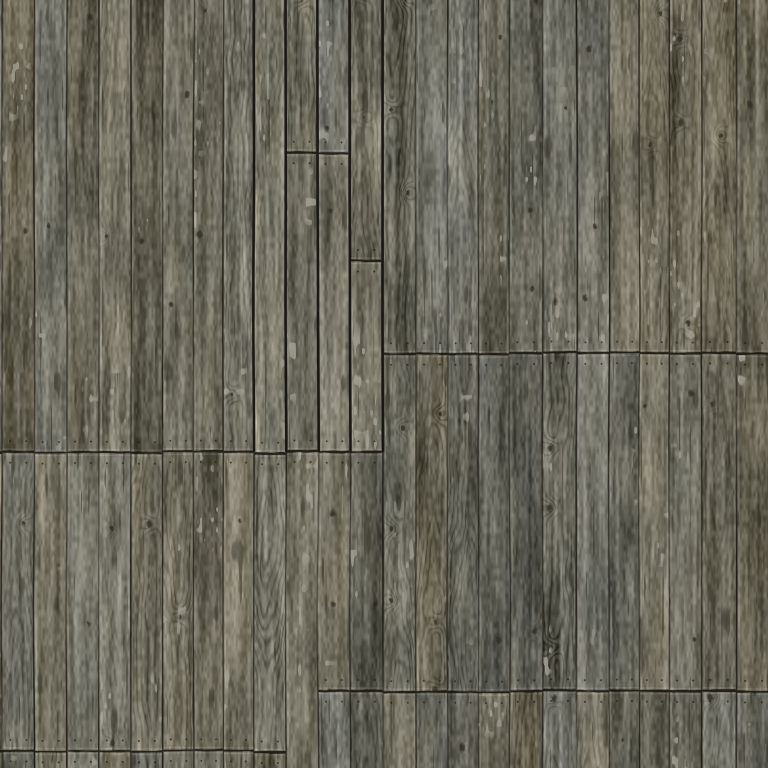
A WebGL 2 fragment shader for this texture:

```glsl
#version 300 es
precision highp float;
// Weathered grey timber cladding: narrow upright boards with staggered butt joints.

#define PLANKS 24.0
#define GAP_WIDTH 0.0011
#define BOARD_CONTRAST 0.095
#define FIBRE_CONTRAST 0.17
#define STREAK_CONTRAST 0.13
#define SPECKLE_CONTRAST 0.13
#define RING_CONTRAST 0.11
#define KNOT_CELL 0.13
#define WOOD vec3(0.418, 0.408, 0.357)
#define GAP_COLOUR vec3(0.10, 0.09, 0.065)
#define CHIP_COLOUR vec3(0.66, 0.65, 0.60)

uniform vec2 u_resolution;
out vec4 fragColour;

float hash(vec2 p) {
    uvec2 q = uvec2(ivec2(floor(p))) * uvec2(1597334673u, 3812015801u);
    uint h = (q.x ^ q.y) * 1597334673u;
    h = (h ^ (h >> 15)) * 2246822519u;
    h ^= h >> 13;
    return float(h >> 8) / 16777216.0;
}

float noise(vec2 p) {
    vec2 i = floor(p), f = fract(p);
    f = f * f * (3.0 - 2.0 * f);
    return mix(mix(hash(i), hash(i + vec2(1, 0)), f.x),
               mix(hash(i + vec2(0, 1)), hash(i + vec2(1, 1)), f.x), f.y);
}

// Heights of the three butt joints in a column, lowest first.
vec3 jointHeights(float column) {
    float lower = column < 9.0 ? 0.022 : (column < 10.0 ? -1.0 : 0.10);
    float upper = column < 12.0 ? 0.411 : 0.54;
    float extra = column < 9.0 || column > 11.0 ? 2.0 : (column < 11.0 ? 0.80 : 0.66);
    return vec3(lower, upper, extra) + 0.003 * (hash(vec2(column, 91.0)) - 0.5);
}

float line(float dist, float halfWidth, float pixel) {
    return 1.0 - smoothstep(halfWidth - 0.6 * pixel, halfWidth + 0.8 * pixel, abs(dist));
}

void main() {
    float pixel = 1.0 / min(u_resolution.x, u_resolution.y);
    vec2 p = gl_FragCoord.xy * pixel;

    // Board layout
    float across = p.x * PLANKS + 0.22 * (noise(vec2(p.x * 9.0, 3.0)) - 0.5)
                 + 0.05 * (noise(vec2(p.x * 12.0, p.y * 5.0)) - 0.5);
    float column = floor(across);
    float u = fract(across) - 0.5;
    vec3 joints = jointHeights(column);
    float row = dot(step(joints, vec3(p.y)), vec3(1.0));
    float seed = column * 5.0 + row;
    float tone = hash(vec2(seed, 11.0)) - 0.5;
    float tint = hash(vec2(seed, 23.0)) - 0.5;
    bool loose = across > 7.6 && across < 12.4 && p.y > 0.411;
    vec2 q = p + vec2(seed * 1.37, seed * 0.71);

    // Knots bend the growth rings around them
    vec2 cell = vec2(seed, floor(p.y / KNOT_CELL));
    vec2 centre = vec2((hash(cell + 40.0) - 0.5) * 0.6,
                       (cell.y + 0.2 + 0.6 * hash(cell + 70.0)) * KNOT_CELL);
    vec2 toKnot = vec2((u - centre.x) / PLANKS, p.y - centre.y);
    float hasKnot = step(0.68, hash(cell + 130.0));
    float knotDist = length(toKnot * vec2(1.0, 0.75)) + 0.002 * (noise(q * 300.0) - 0.5);
    float bend = hasKnot * exp(-dot(toKnot, toKnot) * 9000.0);

    // Arched growth rings
    float offCentre = u - 0.5 * (hash(vec2(seed, 37.0)) - 0.5);
    float rings = 7.0 * sqrt(offCentre * offCentre + 0.012) + 7.0 * noise(vec2(q.y * 5.0, seed))
                + 1.3 * noise(vec2(u * 4.0 + seed * 9.0, q.y * 26.0)) + 2.5 * bend;
    float ringLine = smoothstep(0.35, 0.95, abs(fract(rings) - 0.5) * 2.0);
    float ringAmount = smoothstep(0.25, 0.95, hash(vec2(seed, 53.0)))
                     * (0.4 + 0.6 * noise(vec2(q.x * 30.0, q.y * 7.0)));

    // Grain at several scales
    float fibre = noise(q * vec2(250.0, 15.0)) - 0.5;
    float streak = noise(q * vec2(105.0, 5.0)) - 0.5;
    float speckle = noise(q * vec2(390.0, 130.0)) - 0.5;
    float blotch = noise(q * vec2(38.0, 11.0)) - 0.5;
    float shade = BOARD_CONTRAST * tone + FIBRE_CONTRAST * fibre + STREAK_CONTRAST * streak
                + SPECKLE_CONTRAST * speckle + 0.09 * blotch
                - RING_CONTRAST * ringAmount * (ringLine - 0.35);
    if (loose) shade += 0.025;
    vec3 colour = WOOD + shade + (tint + 0.5 * blotch) * vec3(0.026, 0.004, -0.026);

    // Knots, cracks and pale splinters
    float knotSize = mix(0.0015, 0.0042, hash(cell + 170.0));
    float knot = hasKnot * (1.0 - smoothstep(knotSize * 0.4, knotSize + pixel, knotDist));
    colour = mix(colour, vec3(0.17, 0.155, 0.12), 0.75 * knot);
    float crack = smoothstep(0.83, 0.95, noise(q * vec2(210.0, 19.0) + 57.0));
    colour = mix(colour, vec3(0.20, 0.19, 0.15), 0.5 * crack);
    float splinter = smoothstep(0.74, 0.88, noise(q * vec2(190.0, 75.0) + 9.0))
                   * smoothstep(0.68, 0.86, noise(q * vec2(34.0, 9.0) + 31.0));
    colour = mix(colour, CHIP_COLOUR, 0.75 * splinter);

    // Nail heads in pairs beside each joint
    vec3 toJoint = p.y - joints;
    float jointDist = min(abs(toJoint.x), min(abs(toJoint.y), abs(toJoint.z)));
    float nail = length(vec2((abs(u) - 0.25) / PLANKS, jointDist - 0.014));
    colour = mix(colour, GAP_COLOUR, 0.65 * line(nail, 0.0011, pixel));

    // Upright gaps with a worn pale edge, then the butt joints
    float edge = floor(across + 0.5);
    float edgeDist = (across - edge) / PLANKS;
    float openness = loose ? 1.0 : 0.3 + 0.65 * noise(vec2(edge * 7.0, p.y * 4.0 + edge));
    float wornEdge = line(edgeDist - 0.003, 0.0008, pixel) * noise(vec2(edge * 5.0, p.y * 34.0));
    colour += 0.10 * wornEdge;
    float gap = openness * line(edgeDist, GAP_WIDTH * (loose ? 1.4 : 0.75), pixel);
    float ragged = 0.0012 * (noise(vec2(p.x * 90.0, seed)) - 0.5);
    float joint = 0.9 * line(jointDist + ragged, GAP_WIDTH * 1.1, pixel);
    colour += 0.07 * line(jointDist - 0.0035, 0.0008, pixel);
    colour = mix(colour, GAP_COLOUR, max(gap, joint));

    fragColour = vec4(clamp(colour, 0.0, 1.0), 1.0);
}
```
